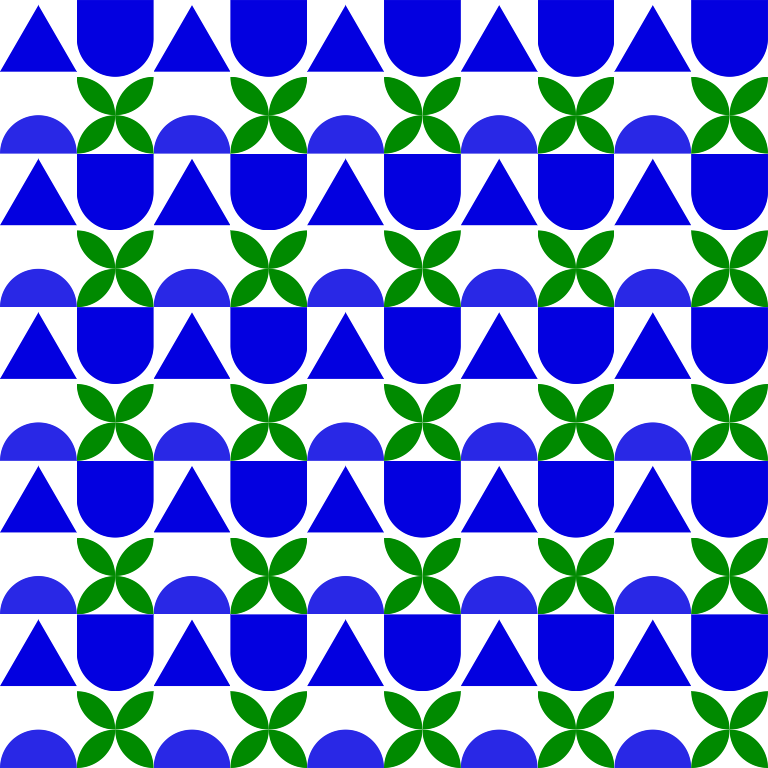
This pattern is drawn by a three.js fragment shader. Its source:

```glsl
varying vec2 vUv;

// Signed distances inside a unit cell centred on the origin.
float triangle(vec2 p) {
  return max(abs(p.x) * 0.866 + (p.y - 0.433) * 0.5, -0.433 - p.y);
}

float shield(vec2 p) {
  return max(length(vec2(p.x, min(p.y, 0.0))) - 0.5, p.y - 0.5);
}

float dome(vec2 p) {
  return max(length(p + vec2(0.0, 0.5)) - 0.5, -0.5 - p.y);
}

// Each leaf is the overlap of two circles, mirrored into four quadrants.
float fourLeaves(vec2 p) {
  vec2 q = abs(p);
  return max(length(q - vec2(0.5, 0.0)), length(q - vec2(0.0, 0.5))) - 0.5;
}

void main() {
  // Five repeats each way, every repeat made of two by two cells.
  vec2 grid = vUv * 10.0;
  vec2 cell = mod(floor(grid), 2.0);
  vec2 p = fract(grid) - 0.5;
  bool isLeft = cell.x < 0.5;
  bool isTop = cell.y > 0.5;

  float dist;
  vec3 ink = vec3(0.01, 0.0, 0.88);
  if (isTop) {
    dist = isLeft ? triangle(p) : shield(p);
  } else if (isLeft) {
    dist = dome(p);
    ink = vec3(0.16, 0.155, 0.9);
  } else {
    dist = fourLeaves(p);
    ink = vec3(0.0, 0.54, 0.0);
  }

  // Smooth the edge over about one screen sample.
  float edge = 0.6 * max(fwidth(grid.x), fwidth(grid.y));
  float coverage = 1.0 - smoothstep(-edge, edge, dist);
  gl_FragColor = vec4(mix(vec3(1.0), ink, coverage), 1.0);
}
```
